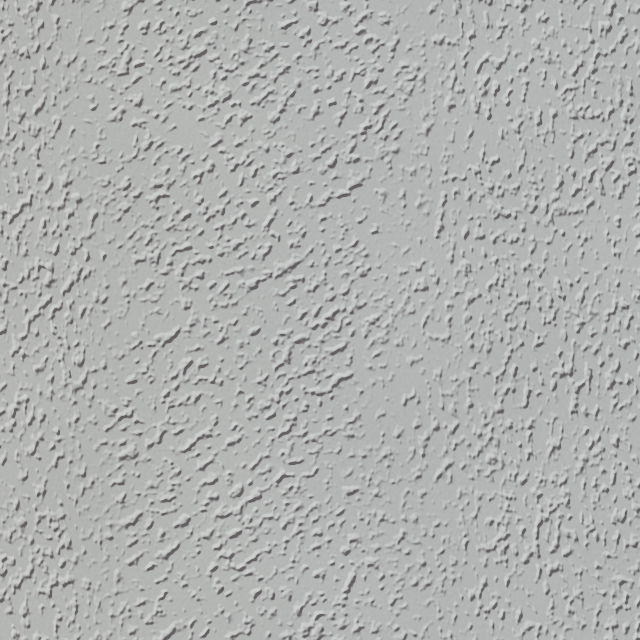
Reproduce this texture procedurally as a three.js fragment shader.

```glsl
// Draws rough grey stucco with brushed grains, lit from the upper left.
varying vec2 vUv;

// Sine-free hash giving a vector in -1..1
vec2 hashVector(vec2 cell) {
  vec3 h = fract(cell.xyx * vec3(0.1031, 0.1030, 0.0973));
  h += dot(h, h.yzx + 33.33);
  return fract((h.xx + h.yz) * h.zy) * 2.0 - 1.0;
}

float gradientNoise(vec2 p) {
  vec2 cell = floor(p);
  vec2 f = fract(p);
  vec2 blend = f * f * f * (f * (f * 6.0 - 15.0) + 10.0);
  float a = dot(hashVector(cell), f);
  float b = dot(hashVector(cell + vec2(1.0, 0.0)), f - vec2(1.0, 0.0));
  float c = dot(hashVector(cell + vec2(0.0, 1.0)), f - vec2(0.0, 1.0));
  float d = dot(hashVector(cell + 1.0), f - 1.0);
  return mix(mix(a, b, blend.x), mix(c, d, blend.x), blend.y);
}

// Grains and long ridges stretched along one trowel direction
float strokeGrains(vec2 p, float angle) {
  vec2 along = vec2(cos(angle), sin(angle));
  vec2 q = vec2(dot(p, along), dot(p, vec2(-along.y, along.x))) + 3.0;
  float grains = 0.8 * gradientNoise(q * vec2(52.0, 80.0));
  grains += 0.42 * gradientNoise(q * vec2(115.0, 150.0) + 17.0);
  float ridges = 0.36 * gradientNoise(q * vec2(13.0, 58.0) + 41.0);
  return grains + ridges;
}

// Raised plaster above a flat ground, denser in some patches
float plasterHeight(vec2 p) {
  float wander = 0.25 * gradientNoise(p * 3.0 + 7.0);
  float x = p.x + wander;
  float diagonal = smoothstep(0.06, 0.26, x) - smoothstep(0.5, 0.76, x);
  float grains = mix(strokeGrains(p, 1.42), strokeGrains(p + 5.0, 0.66), diagonal);
  float density = 0.16 * gradientNoise(p * 7.0 + 23.0);
  return smoothstep(-0.02, 0.46, grains + density);
}

void main() {
  // Slope towards the light: positive on lit faces, negative in shade
  vec2 towardLight = vec2(-0.55, 0.83) * 0.0023;
  float slope = plasterHeight(vUv - towardLight) - plasterHeight(vUv + towardLight);
  float lit = max(slope, 0.0);
  float shade = max(-slope, 0.0);

  // Tone with soft highlights and deeper shadows
  float tone = 0.704 + 0.11 * (1.0 - exp(-2.6 * lit));
  tone -= min(0.3 * shade + 0.45 * shade * shade, 0.32);
  tone += 0.022 * gradientNoise(vUv * 170.0) + 0.02 * gradientNoise(vUv * 4.0 + 60.0);

  // Cool green-grey ground, faintly warm shadows, bluer on the right
  vec3 tint = mix(vec3(0.008, -0.008, 0.0), vec3(0.0, 0.008, 0.002), smoothstep(0.45, 0.7, tone));
  tint += vec3(-0.004, 0.0, 0.006) * (vUv.x - 0.4);
  gl_FragColor = vec4(tone + tint, 1.0);
}
```
